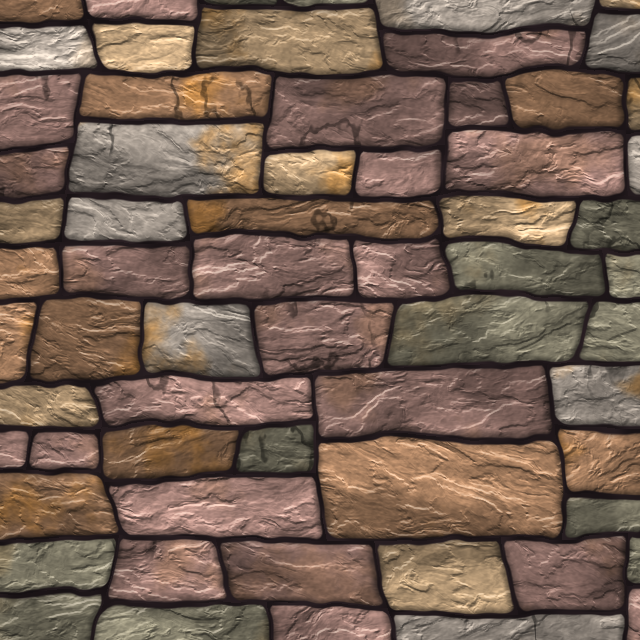
A WebGL 1 fragment shader for this texture:

```glsl
precision highp float;
// Dry-stacked wall of rough, layered stones lit from above.
uniform vec2 u_resolution;

const float SEED = 17.0;
const float COURSE_HEIGHT = 0.27;   // tallest band of stones
const float STONE_WIDTH = 0.56;     // widest stone
const float CORNER_RADIUS = 0.016;
const float GAP = 0.0028;           // half width of a joint
const float RELIEF_STRENGTH = 0.052;
const float GRAIN = 0.24;
const vec2 LIGHT_DIR = vec2(-0.35, 0.94);

const vec3 SLATE = vec3(0.47, 0.45, 0.38);
const vec3 MAUVE = vec3(0.51, 0.40, 0.37);
const vec3 SAND = vec3(0.63, 0.53, 0.41);
const vec3 ASH = vec3(0.59, 0.55, 0.51);
const vec3 RUST = vec3(0.54, 0.41, 0.31);
const vec3 OCHRE = vec3(0.68, 0.46, 0.20);
const vec3 HIGHLIGHT = vec3(0.87, 0.83, 0.77);
const vec3 JOINT = vec3(0.12, 0.09, 0.10);

float hash(vec2 p) {
  vec3 q = fract(p.xyx * 0.1031);
  q += dot(q, q.yzx + 33.33);
  return fract((q.x + q.y) * q.z);
}

vec3 hash3(float n) {
  vec3 q = fract(n * vec3(0.1031, 0.1030, 0.0973));
  q += dot(q, q.yzx + 33.33);
  return fract((q.xxy + q.yzz) * q.zyx);
}

float noise(vec2 p) {
  vec2 i = floor(p), f = fract(p);
  f = f * f * f * (f * (f * 6.0 - 15.0) + 10.0);
  vec2 e = vec2(0.0, 1.0);
  return mix(mix(hash(i), hash(i + e.yx), f.x),
             mix(hash(i + e.xy), hash(i + e.yy), f.x), f.y);
}

float fbm(vec2 p) {
  float sum = 0.0, amp = 0.5;
  for (int i = 0; i < 6; i++) {
    sum += amp * noise(p);
    p = mat2(1.6, 1.2, -1.2, 1.6) * p + 7.3;
    amp *= 0.5;
  }
  return sum;
}

// Height of the split face: rough noise broken into thin ledges.
float relief(vec2 p) {
  vec2 q = p * vec2(6.0, 12.0);
  q += 0.9 * vec2(fbm(q * 1.3), fbm(q * 1.3 + 31.0));
  float rough = fbm(q);
  float level = rough * 7.0;
  float ledge = (floor(level) + smoothstep(0.0, 0.4, fract(level))) / 7.0;
  return mix(rough, ledge, 0.5);
}

vec3 stoneColour(float t) {
  vec3 c = mix(SLATE, MAUVE, step(0.27, t));
  c = mix(c, ASH, step(0.52, t));
  c = mix(c, SAND, step(0.70, t));
  return mix(c, RUST, step(0.86, t));
}

// Cuts the wall into stones. Edges hold distances: left, right, bottom, top.
float findStone(vec2 p, out vec4 edges) {
  vec2 lo = vec2(-0.15, -0.05), hi = vec2(1.2, 1.06);
  float id = 1.0;
  edges = vec4(1.0);
  for (int i = 0; i < 11; i++) {
    vec2 size = hi - lo, mid = 0.5 * (lo + hi);
    vec3 r = hash3(id + SEED);
    bool band = size.y > COURSE_HEIGHT;
    bool wide = size.x > STONE_WIDTH;
    bool layered = size.y > 0.145 && r.z < 0.85;
    bool broken = size.x > 0.43 || (size.x > 0.27 && r.z < 0.4);
    if (band || (!wide && layered)) {
      float cut = mix(lo.y, hi.y, mix(0.36, 0.64, r.x));
      float d = p.y - cut - (r.y - 0.5) * 0.05 * (p.x - mid.x);
      if (d < 0.0) { hi.y = cut; edges.w = min(edges.w, -d); }
      else { lo.y = cut; edges.z = min(edges.z, d); }
      id = 2.0 * id + step(0.0, d);
    } else if (wide || broken) {
      float cut = mix(lo.x, hi.x, mix(0.34, 0.66, r.x));
      float d = p.x - cut - (r.y - 0.5) * 0.5 * (p.y - mid.y);
      if (d < 0.0) { hi.x = cut; edges.y = min(edges.y, -d); }
      else { lo.x = cut; edges.x = min(edges.x, d); }
      id = 2.0 * id + step(0.0, d);
    }
  }
  return id;
}

void main() {
  vec2 uv = gl_FragCoord.xy / u_resolution.y;
  vec2 wobble = vec2(noise(uv * 8.0), noise(uv * 8.0 + 40.0)) - 0.5;
  vec2 chips = vec2(noise(uv * 38.0), noise(uv * 38.0 + 70.0)) - 0.5;
  vec4 edges;
  float id = findStone(uv + 0.020 * wobble + 0.006 * chips, edges);
  vec3 r = hash3(id + SEED + 300.0);

  // Rounded outline of the stone
  vec2 side = min(edges.xz, edges.yw);
  vec2 corner = max(CORNER_RADIUS - side, 0.0);
  float inside = min(min(side.x, side.y), CORNER_RADIUS - length(corner));

  // Each face has its own piece of relief, slightly tilted
  float tilt = (r.y - 0.5) * 0.5;
  vec2 p = mat2(1.0, tilt, -tilt, 1.0) * uv + r.xy * 20.0;
  float stepSize = 0.0025;
  float slope = (relief(p) - relief(p + stepSize * LIGHT_DIR)) / stepSize;
  float light = slope * RELIEF_STRENGTH * mix(0.65, 1.2, r.z);
  float worn = noise(p * 28.0);
  light += 0.55 * worn * smoothstep(0.024, 0.005, edges.w);
  light -= 0.30 * smoothstep(0.016, 0.002, min(edges.y, edges.z));
  light /= 1.0 + 0.6 * abs(light);

  // Mineral colour, stains, broad facets and grain
  vec3 colour = stoneColour(r.x) * mix(0.86, 1.14, r.z);
  float stain = smoothstep(0.56, 0.76, fbm(p * 8.0 + 11.0));
  colour = mix(colour, OCHRE, stain * mix(0.15, 0.6, step(0.6, r.x)));
  float facet = smoothstep(0.36, 0.62, fbm(p * vec2(5.0, 7.0) + 23.0));
  colour *= mix(0.80, 1.14, facet);
  float grain = 0.5 * (noise(p * 210.0) + noise(p * 105.0)) - 0.5;
  colour *= 1.0 + GRAIN * grain;

  // Light from above, with pale ledges and a few thin cracks
  colour *= 1.0 + 0.62 * light;
  colour = mix(colour, HIGHLIGHT, 0.50 * smoothstep(0.20, 1.1, light));
  float crack = smoothstep(0.018, 0.004, abs(fbm(p * vec2(6.0, 4.0) + 57.0) - 0.5));
  colour *= 1.0 - 0.4 * crack * smoothstep(0.55, 0.7, noise(p * 6.0 + 5.0));

  // Shaded rims, cast shadow under the stone above, dark joints
  colour *= mix(0.62, 1.0, smoothstep(0.0, 0.016, inside));
  float depth = min(inside, edges.w - 0.0022);
  float face = smoothstep(GAP - 0.001, GAP + 0.0025, depth);
  colour = mix(JOINT * (0.7 + 0.6 * worn), colour, face);
  vec2 fromCentre = uv - 0.5;
  colour *= 1.06 - 0.28 * dot(fromCentre, fromCentre);
  gl_FragColor = vec4(clamp(colour, 0.0, 1.0), 1.0);
}
```
